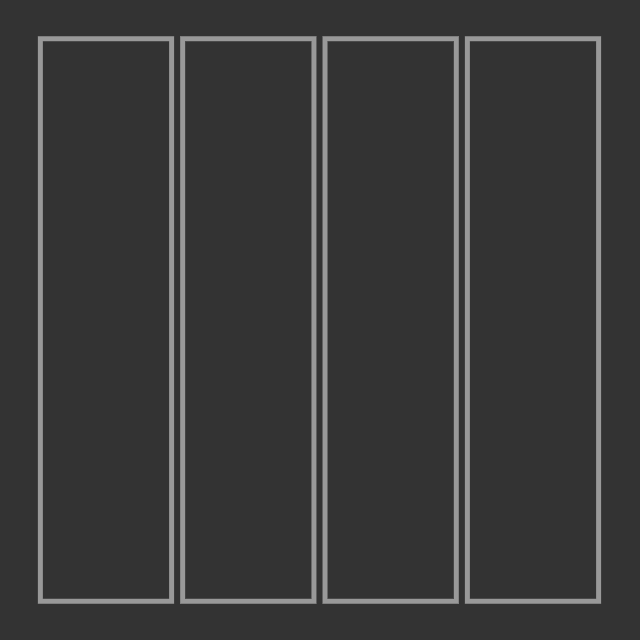
Write a three.js fragment shader that draws this pattern.

```glsl
// Draws a row of four tall, thin grey rectangular frames on a dark ground.
varying vec2 vUv;

const vec3 GROUND_COLOR = vec3(0.2);
const vec3 LINE_COLOR = vec3(0.6);

const float FRAME_COUNT = 4.0;
const float FRAME_PITCH = 0.2224;
const vec2 FRAME_SIZE = vec2(0.2129, 0.8867);
const vec2 ROW_CENTER = vec2(0.4992, 0.5);
const float LINE_WIDTH = 0.0078;
const float EDGE_SOFTNESS = 0.0015;

// Signed distance to a box centred on the origin
float boxDistance(vec2 p, vec2 halfSize) {
  vec2 d = abs(p) - halfSize;
  return length(max(d, 0.0)) + min(max(d.x, d.y), 0.0);
}

// Offset from the centre of the nearest cell in a finite, centred row
float repeatRow(float x, float pitch, float count) {
  float cell = clamp(floor(x / pitch + 0.5 * count), 0.0, count - 1.0);
  return x - (cell - 0.5 * (count - 1.0)) * pitch;
}

// Coverage of an outline drawn just inside the box edge
float frameMask(vec2 p, vec2 size, float lineWidth, float softness) {
  float outer = boxDistance(p, 0.5 * size);
  float band = abs(outer + 0.5 * lineWidth) - 0.5 * lineWidth;
  return clamp(0.5 - band / softness, 0.0, 1.0);
}

void main() {
  vec2 p = vUv - ROW_CENTER;
  p.x = repeatRow(p.x, FRAME_PITCH, FRAME_COUNT);
  float line = frameMask(p, FRAME_SIZE, LINE_WIDTH, EDGE_SOFTNESS);
  gl_FragColor = vec4(mix(GROUND_COLOR, LINE_COLOR, line), 1.0);
}
```
